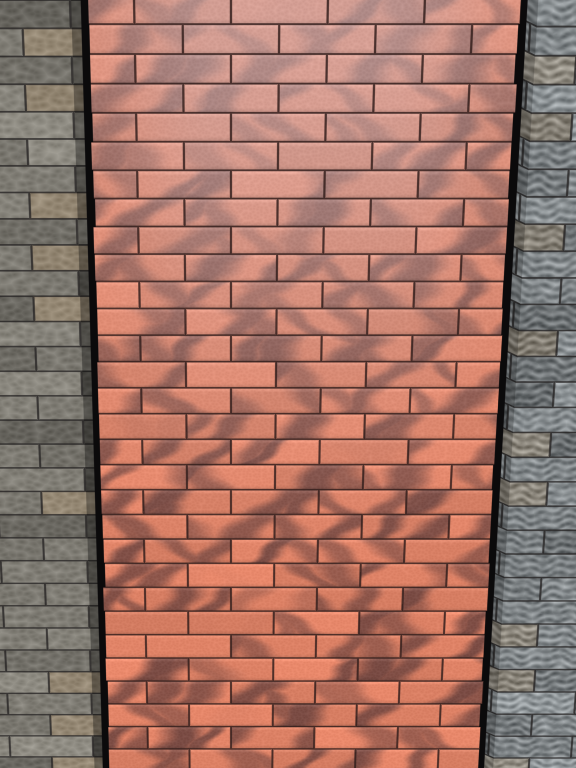
Give the GLSL for this texture, as a WebGL 1 fragment shader.

```glsl
precision highp float;
// Smoke-fired orange brick panel set between two grey stone walls, seen in slight perspective.
uniform vec2 u_resolution;

#define TAPER 0.147            // shrinking from top to bottom
#define AXIS 0.401             // x that stays upright under the taper
#define BRICKS 5.94            // brick lengths across the top
#define PANEL_ROWS 25.3        // courses per height at top scale
#define LEFT_ROWS 26.9
#define RIGHT_ROWS 25.9
#define PANEL_SIDES vec2(-1.47, 2.98)
#define WALL_SIDES vec2(-1.55, 3.06)
#define JOINT vec2(0.012, 0.032)
#define CLAY vec3(0.87, 0.51, 0.40)
#define SMOKE vec3(0.43, 0.27, 0.25)
#define HAZE vec3(0.81, 0.69, 0.69)

float hash(vec2 p) {
  return fract(sin(dot(p, vec2(127.1, 311.7))) * 4375.85);
}

// Distance to the nearest scattered point
float cells(vec2 p) {
  vec2 base = floor(p);
  float nearest = 2.0;
  for (int j = -1; j <= 1; j++) {
    for (int i = -1; i <= 1; i++) {
      vec2 cell = base + vec2(float(i), float(j));
      vec2 point = cell + vec2(hash(cell), hash(cell + 43.7));
      nearest = min(nearest, distance(p, point));
    }
  }
  return nearest;
}

// Running bond: even courses shift by half a brick
vec2 bond(vec2 p, out vec2 id) {
  p.x += 0.5 * (1.0 - mod(floor(p.y), 2.0));
  id = floor(p);
  return p - id;
}

float jointMask(vec2 q, vec2 blur) {
  vec2 line = 1.0 - smoothstep(JOINT - blur, JOINT + blur, min(q, 1.0 - q));
  return max(line.x, line.y);
}

// Soft slanted burn marks, different on every brick
float burn(vec2 q, vec2 id) {
  float mark = 0.0;
  for (int i = 0; i < 2; i++) {
    vec2 seed = id + 19.3 * float(i);
    float place = hash(seed);
    float tilt = hash(seed + 5.1);
    float slope = (tilt > 0.4 ? 1.0 : -1.0) * mix(0.12, 0.45, hash(seed + 8.7));
    float wobble = 0.03 * sin(7.0 * q.y + 20.0 * tilt) + 0.02 * sin(13.0 * q.x + 30.0 * place);
    float d = abs(q.x - mix(-0.05, 1.05, place) + slope * (q.y - 0.5) + wobble);
    float reach = mix(0.17, 0.38, hash(seed + 2.9));
    mark = max(mark, (1.0 - smoothstep(0.15 * reach, reach, d)) * mix(0.6, 1.0, tilt));
  }
  return mark * smoothstep(0.02, 0.2, hash(id + 71.0));
}

vec3 panelColor(vec2 p, float depth, vec2 blur) {
  vec2 id;
  vec2 q = bond(p, id);
  vec3 color = CLAY * mix(0.95, 1.06, hash(id + 3.3));
  color = mix(color, SMOKE, 0.9 * burn(q, id));
  // Sky sheen on the upper middle
  float middle = 1.0 - smoothstep(0.9, 2.4, abs(p.x - 0.75));
  float sheen = 1.0 - smoothstep(0.0, 0.8, depth);
  color = mix(color, HAZE, sheen * mix(0.32, 0.62, middle));
  // Fired grain, lit upper lip and joints
  color += 0.05 * (cells(p * vec2(26.0, 9.0)) - 0.45);
  color += 0.06 * (1.0 - smoothstep(0.06, 0.2, q.y));
  color *= 1.0 - 0.10 * smoothstep(0.8, 1.0, q.y);
  return mix(color, vec3(0.20, 0.12, 0.11), 0.85 * jointMask(q, blur));
}

// cleft = 0 gives smooth blocks, 1 gives split, ridged stone
vec3 wallColor(vec2 p, float cleft, float endId, vec2 blur) {
  vec2 id;
  vec2 q = bond(p, id);
  float tone = hash(id + 17.0);
  vec3 grey = mix(vec3(0.47, 0.46, 0.43), vec3(0.48, 0.50, 0.51), cleft);
  vec3 color = grey * mix(0.84, 1.20, tone);
  float tan = step(0.3, hash(id + 29.0)) * step(abs(id.x - endId), 0.1);
  tan *= mod(id.y + 1.0 + cleft, 2.0) < 0.5 ? 1.0 : 0.0;
  color = mix(color, vec3(0.61, 0.55, 0.46), tan * mix(0.8, 0.5, cleft));
  // Chips and ridges
  float chips = cells(p * vec2(9.0, 4.0) + 7.0) - 0.45;
  float ridges = sin(19.0 * q.y + 2.0 * sin(8.0 * p.x + 6.0 * tone) + 1.5 * sin(21.0 * p.x + id.y));
  color += mix(0.13, 0.18, cleft) * chips + mix(0.012, 0.075, cleft) * ridges;
  return mix(color, vec3(0.15, 0.14, 0.14), 0.8 * jointMask(q, blur));
}

void main() {
  vec2 uv = gl_FragCoord.xy / u_resolution;
  float depth = 1.0 - uv.y;
  float scale = 1.0 - TAPER * depth;
  float x = (uv.x - AXIS) * BRICKS / scale;
  float y = depth / scale;
  vec2 blur = 0.75 * vec2(BRICKS / scale, PANEL_ROWS / (scale * scale)) / u_resolution;

  // Side walls, each with a shaded return beside the gap
  float leftTurn = smoothstep(-1.65 - blur.x, -1.65 + blur.x, x);
  float rightTurn = 1.0 - smoothstep(3.17 - blur.x, 3.17 + blur.x, x);
  vec3 left = wallColor(vec2(x + 2.16, y * LEFT_ROWS), 0.0, 0.0, blur);
  float slant = 1.6 * max(3.17 - x, 0.0);
  vec3 right = wallColor(vec2(x - 4.1, y * RIGHT_ROWS + 0.1 + slant), 1.0, -1.0, blur);
  left *= 1.0 - 0.35 * leftTurn;
  right *= 1.0 - 0.22 * rightTurn;
  vec3 color = vec3(0.045, 0.04, 0.045);
  color = mix(left, color, smoothstep(WALL_SIDES.x - blur.x, WALL_SIDES.x + blur.x, x));
  color = mix(color, right, smoothstep(WALL_SIDES.y - blur.x, WALL_SIDES.y + blur.x, x));

  // Panel with slightly uneven brick ends
  vec2 p = vec2(x, y * PANEL_ROWS - 0.8);
  float row = floor(p.y);
  vec2 uneven = 0.03 * (vec2(hash(vec2(row, 1.0)), hash(vec2(row, 2.0))) - 0.5);
  vec2 inside = vec2(x, -x) - vec2(1.0, -1.0) * PANEL_SIDES + uneven;
  float panel = smoothstep(-blur.x, blur.x, min(inside.x, inside.y));
  color = mix(color, panelColor(p, depth, blur), panel);
  gl_FragColor = vec4(color, 1.0);
}
```
